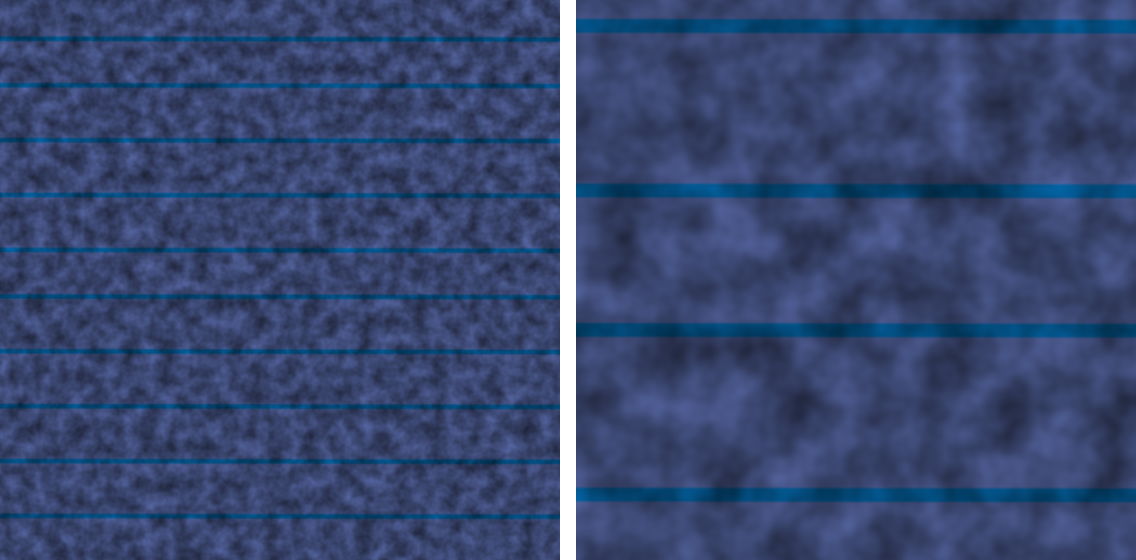
Left: the whole. Right: its middle third, enlarged.
Reproduce this pattern procedurally as a WebGL 1 fragment shader.

```glsl
precision highp float;

uniform vec2 u_resolution;

// Unit vector with a pseudo-random direction for each lattice point
vec2 latticeGradient(vec2 cell) {
  vec3 p = fract(cell.xyx * vec3(0.1031, 0.1030, 0.0973));
  p += dot(p, p.yzx + 33.33);
  float angle = 6.2832 * fract((p.x + p.y) * p.z);
  return vec2(cos(angle), sin(angle));
}

float gradientNoise(vec2 p) {
  vec2 cell = floor(p);
  vec2 f = p - cell;
  vec2 blend = f * f * f * (f * (f * 6.0 - 15.0) + 10.0);
  float a = dot(latticeGradient(cell), f);
  float b = dot(latticeGradient(cell + vec2(1.0, 0.0)), f - vec2(1.0, 0.0));
  float c = dot(latticeGradient(cell + vec2(0.0, 1.0)), f - vec2(0.0, 1.0));
  float d = dot(latticeGradient(cell + vec2(1.0, 1.0)), f - vec2(1.0, 1.0));
  return mix(mix(a, b, blend.x), mix(c, d, blend.x), blend.y);
}

// Soft blotches with a little finer grain
float mottle(vec2 uv) {
  float sum = 0.0;
  float amplitude = 1.0;
  vec2 p = uv * 31.0 + 7.3;
  for (int octave = 0; octave < 3; octave++) {
    sum += amplitude * gradientNoise(p);
    p = p * 2.03 + vec2(17.4, 41.7);
    amplitude *= 0.5;
  }
  return sum;
}

// Ten nearly level stripes; every fourth gap is narrower
float stripes(vec2 uv) {
  float nearest = 1.0;
  for (int i = 0; i < 10; i++) {
    float row = float(i);
    float narrowGaps = max(floor((row - 1.0) / 4.0), 0.0);
    float height = 0.0788 + 0.098 * row - 0.015 * narrowGaps;
    nearest = min(nearest, abs(uv.y + 0.0015 * uv.x - height));
  }
  float edge = 1.0 / u_resolution.y;
  return 1.0 - smoothstep(0.0036 - edge, 0.0046 + edge, nearest);
}

void main() {
  vec2 uv = gl_FragCoord.xy / u_resolution;
  vec3 cloth = vec3(0.226, 0.270, 0.432);
  vec3 thread = vec3(0.010, 0.270, 0.445);
  float shade = clamp(1.0 + 0.56 * mottle(uv), 0.5, 1.45);
  gl_FragColor = vec4(mix(cloth, thread, stripes(uv)) * shade, 1.0);
}
```
